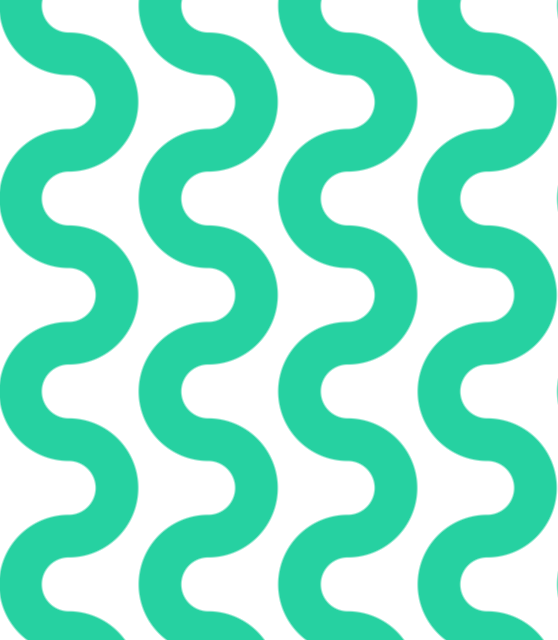
This pattern is drawn by a Shadertoy shader. Its source:

```glsl
// Four upright green ribbons that wind down a white ground in half-circle bends.
// Each ribbon joins half rings along a vertical axis: right-hand bends and
// left-hand bends alternate, so folding y by side gives one exact distance.

// Lengths are fractions of the canvas height.
const float COLUMN_STEP = 0.21797;             // spacing of the ribbon axes
const float BEND_STEP   = 0.15072;             // height of one half-circle bend
const float BEND_RADIUS = 0.5 * BEND_STEP;     // radius of the centre line
const float HALF_WIDTH  = 0.0333;              // half the ribbon thickness
const vec2  FIRST_JOIN  = vec2(0.1074, 0.0841); // first join, from the top left
const float SOFTNESS    = 0.0033;              // width of the blended edge

const vec3 RIBBON_COLOR = vec3(0.15, 0.82, 0.63);
const vec3 GROUND_COLOR = vec3(1.0);

// Signed distance to a ribbon whose axis is x = 0, with a join at the origin
// and a right-hand bend just below it (y grows downwards).
float ribbonDistance(vec2 p) {
    float side = p.x < 0.0 ? -1.0 : 1.0;
    float bendCentre = side * BEND_RADIUS;
    float period = 2.0 * BEND_STEP;
    float y = mod(p.y - bendCentre + BEND_STEP, period) - BEND_STEP;
    return abs(length(vec2(p.x, y)) - BEND_RADIUS) - HALF_WIDTH;
}

// Distance to the nearest ribbon, including those of the adjoining columns.
float patternDistance(vec2 p) {
    float x = mod(p.x + 0.5 * COLUMN_STEP, COLUMN_STEP) - 0.5 * COLUMN_STEP;
    float nearest = 1.0;
    for (int i = -1; i <= 1; i++) {
        vec2 local = vec2(x - float(i) * COLUMN_STEP, p.y);
        nearest = min(nearest, ribbonDistance(local));
    }
    return nearest;
}

void mainImage(out vec4 fragColor, in vec2 fragCoord) {
    // Height units, measured from the top left
    vec2 p = vec2(fragCoord.x, iResolution.y - fragCoord.y) / iResolution.y;
    float d = patternDistance(p - FIRST_JOIN);

    // Blend over a fixed softness, but never less than one pixel
    float edge = max(SOFTNESS, 1.0 / iResolution.y);
    float coverage = clamp(0.5 - d / edge, 0.0, 1.0);
    fragColor = vec4(mix(GROUND_COLOR, RIBBON_COLOR, coverage), 1.0);
}
```
